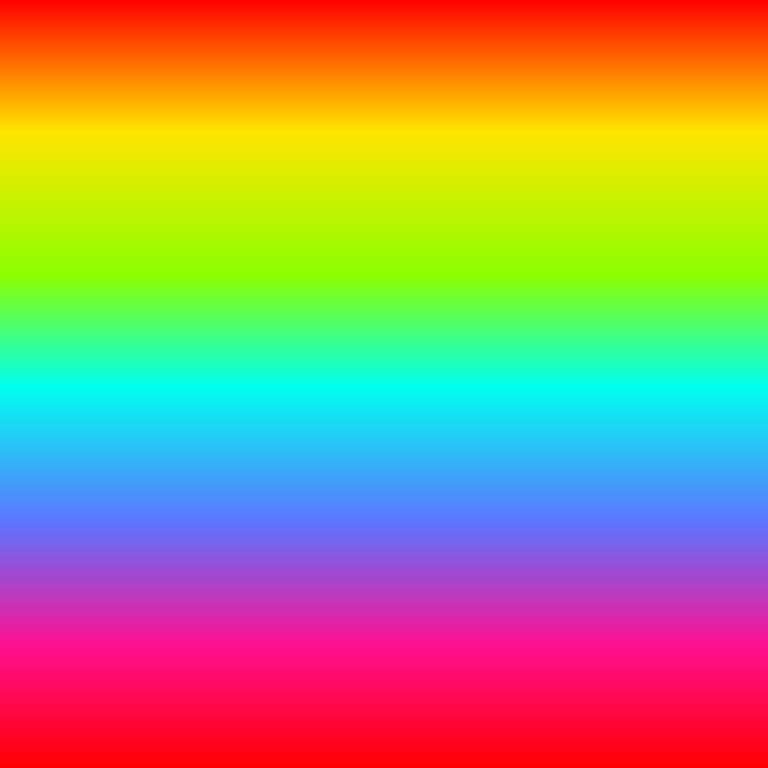
Write a Shadertoy shader that draws this background.

```glsl
// Draws a smooth vertical rainbow, from red at the top round to red at the bottom.

#define RED    vec3(1.00, 0.00, 0.00)
#define YELLOW vec3(1.00, 0.90, 0.00)
#define LIME   vec3(0.55, 1.00, 0.00)
#define CYAN   vec3(0.00, 1.00, 0.94)
#define BLUE   vec3(0.37, 0.45, 1.00)
#define PINK   vec3(1.00, 0.06, 0.56)

const int STOP_COUNT = 7;

// Colour stops, with their depth below the top edge
const vec3 stopColor[STOP_COUNT] = vec3[](RED, YELLOW, LIME, CYAN, BLUE, PINK, RED);
const float stopDepth[STOP_COUNT] = float[](0.0, 0.172, 0.358, 0.504, 0.682, 0.842, 1.0);

// Piecewise linear blend through the stops
vec3 rainbow(float depth) {
    vec3 color = stopColor[0];
    for (int i = 1; i < STOP_COUNT; i++) {
        float span = stopDepth[i] - stopDepth[i - 1];
        float blend = clamp((depth - stopDepth[i - 1]) / span, 0.0, 1.0);
        color = mix(color, stopColor[i], blend);
    }
    return color;
}

void mainImage(out vec4 fragColor, in vec2 fragCoord) {
    float depth = 1.0 - fragCoord.y / iResolution.y;
    fragColor = vec4(rainbow(depth), 1.0);
}
```
